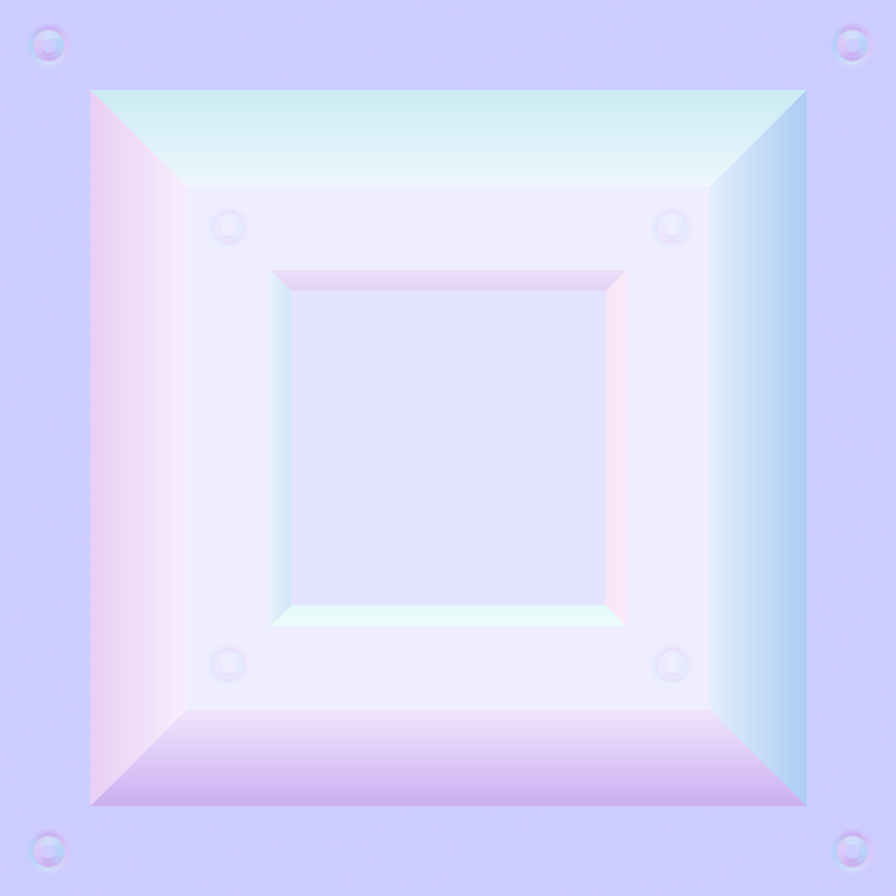
Reproduce this texture map procedurally as a Shadertoy shader.

```glsl
// Pastel normal-map panel: raised bevelled frame, sunken square pane and eight ring rivets.
#define FRAME_OUTER 0.3997
#define FRAME_INNER 0.2925
#define PANE_OUTER 0.1988
#define PANE_INNER 0.1755
#define RIVET_RADIUS 0.0262
#define RIVET_HOLE 0.0085
#define GRAIN 0.006
#define BASE_COLOR vec3(0.806, 0.802, 1.0)
#define FRAME_COLOR vec3(0.937, 0.935, 1.0)
#define PANE_COLOR vec3(0.894, 0.894, 1.0)

// Slope colours, one column per side: left, right, bottom, top
const mat4x3 FRAME_EDGE = mat4x3(0.915, 0.810, 0.955,  0.670, 0.800, 0.955,
                                 0.795, 0.685, 0.950,  0.795, 0.920, 0.955);
const mat4x3 FRAME_LIP = mat4x3(0.970, 0.930, 0.990,  0.885, 0.935, 0.985,
                                0.940, 0.895, 0.985,  0.930, 0.970, 0.992);
const mat4x3 PANE_EDGE = mat4x3(0.895, 0.945, 0.985,  0.985, 0.920, 0.975,
                                0.935, 0.980, 0.990,  0.930, 0.880, 0.980);
const mat4x3 PANE_LIP = mat4x3(0.820, 0.905, 0.970,  0.975, 0.895, 0.970,
                               0.885, 0.980, 0.975,  0.885, 0.825, 0.960);
const mat4x3 RIVET_SLOPE = mat4x3(0.640, 0.840, 0.960,  0.900, 0.760, 0.950,
                                  0.830, 0.930, 0.970,  0.770, 0.600, 0.910);

vec2 hashGradient(vec2 cell) {
    float h = fract(sin(dot(cell, vec2(127.1, 311.7))) * 43758.5);
    return vec2(cos(6.2832 * h), sin(6.2832 * h));
}

float gradientNoise(vec2 p) {
    vec2 i = floor(p), f = fract(p);
    vec2 u = f * f * (3.0 - 2.0 * f), e = vec2(1.0, 0.0);
    float low = mix(dot(hashGradient(i), f), dot(hashGradient(i + e), f - e), u.x);
    float high = mix(dot(hashGradient(i + e.yx), f - e.yx),
                     dot(hashGradient(i + 1.0), f - 1.0), u.x);
    return mix(low, high, u.y);
}

// Splits a direction into side weights; sideways is the share of left and right
vec4 sideWeights(vec2 dir, float sideways) {
    vec2 positive = step(0.0, dir);
    return vec4(vec2(1.0 - positive.x, positive.x) * sideways,
                vec2(1.0 - positive.y, positive.y) * (1.0 - sideways));
}

float inside(float dist, float aa) {
    return 1.0 - smoothstep(-aa, aa, dist);
}

// Four mitred slopes between two squares, with a flat floor inside
vec3 bevel(vec3 color, vec2 p, float outer, float inner,
           mat4x3 edge, mat4x3 lip, vec3 floorColor, float aa) {
    vec2 a = abs(p);
    float d = max(a.x, a.y);
    vec4 side = sideWeights(p, smoothstep(-aa, aa, a.x - a.y));
    float t = clamp((outer - d) / (outer - inner), 0.0, 1.0);
    vec3 slope = mix(edge * side, lip * side, t);
    color = mix(color, slope, inside(d - outer, aa));
    return mix(color, floorColor, inside(d - inner, aa));
}

// Ring groove: the outer wall faces inward, the inner wall faces outward
vec3 rivet(vec3 color, vec2 p, float strength, float aa) {
    float r = length(p);
    vec2 n = p / max(r, 1e-4);
    float middle = 0.5 * (RIVET_RADIUS + RIVET_HOLE);
    vec3 outerWall = RIVET_SLOPE * sideWeights(n, n.x * n.x);
    vec3 innerWall = RIVET_SLOPE * sideWeights(-n, n.x * n.x);
    vec3 wall = mix(innerWall, outerWall, smoothstep(-0.003, 0.003, r - middle));
    float soft = aa + 0.0022;
    float ring = inside(r - RIVET_RADIUS + soft, soft) * (1.0 - inside(r - RIVET_HOLE, soft));
    float depth = 0.75 + 0.25 * cos((r - middle) * 700.0);
    float speckle = 1.0 + 0.35 * gradientNoise(p * 300.0);
    return mix(color, wall, clamp(ring * strength * depth * speckle, 0.0, 1.0));
}

void mainImage(out vec4 fragColor, in vec2 fragCoord) {
    float size = min(iResolution.x, iResolution.y);
    vec2 p = (fragCoord - 0.5 * iResolution.xy) / size;
    float aa = 0.7 / size;

    // Backing plate with faint grain
    vec3 color = BASE_COLOR + GRAIN * gradientNoise(p * 90.0);

    // Raised frame, then the sunken pane
    vec2 q = p - vec2(0.0006, 0.0);
    color = bevel(color, q, FRAME_OUTER, FRAME_INNER, FRAME_EDGE, FRAME_LIP, FRAME_COLOR, aa);
    color = bevel(color, q, PANE_OUTER, PANE_INNER, PANE_EDGE, PANE_LIP, PANE_COLOR, aa);

    // Corner rivets: strong on the plate, faint on the frame
    for (int i = 0; i < 4; i++) {
        vec2 corner = vec2(i % 2, i / 2) * 2.0 - 1.0;
        vec2 plateSpot = vec2(0.0028, -0.0006) + corner * vec2(0.4484, 0.4498);
        vec2 frameSpot = vec2(0.0026, 0.0006) + corner * vec2(0.2474, 0.2441);
        color = rivet(color, p - plateSpot, 0.85, aa);
        color = rivet(color, p - frameSpot, 0.22, aa);
    }

    fragColor = vec4(color, 1.0);
}
```
